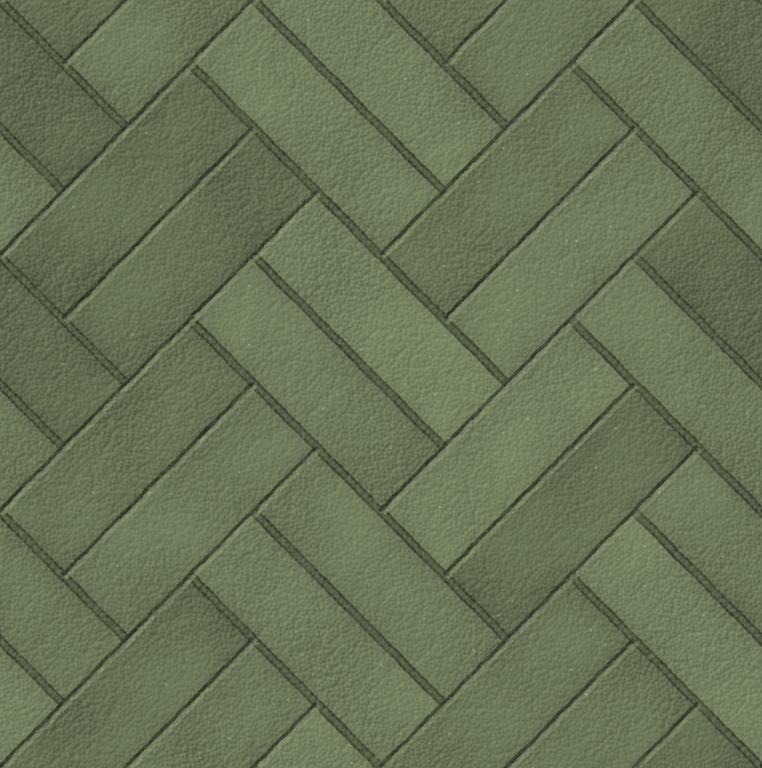
A Shadertoy shader for this texture:

```glsl
// Diagonal double-herringbone paving in rough green stone, 2 repeats across and 3 down.
// Each repeat holds two bricks along p (down-right) and two along q (up-right);
// light from the upper left shades the joints and a cellular grain.

const vec3 STONE = vec3(0.42, 0.47, 0.35);
const vec2 REPEATS = vec2(2.0, 3.0);
const vec2 REPEAT_STEPS = vec2(6.0, 4.0);   // repeat size in half-diagonal steps
const vec2 START = vec2(3.0, 5.0);          // left corner of the first brick pair

struct Brick {
    vec2 local;   // position from the brick's upper-left/lower-left corner
    vec2 size;
    vec3 id;
    float edge;   // distance inward from the nearest edge
};

float hash(vec3 p) {
    p = fract(p * vec3(0.1031, 0.1137, 0.0973) + 0.17);
    p += dot(p, p.yzx + 33.33);
    return fract((p.x + p.y) * p.z);
}

// Layered, turned sines in about -1..1
float waves(vec2 p) {
    float sum = 0.0, amp = 0.5;
    for (int i = 0; i < 4; i++) {
        sum += amp * sin(p.x + 1.6 * sin(p.y));
        p = mat2(1.2, 1.3, -1.3, 1.2) * p + 2.7;
        amp *= 0.6;
    }
    return sum;
}

// Cellular bumps: high at the scattered cell centres
float bumps(vec2 p) {
    vec2 cell = floor(p);
    float nearest = 4.0;
    for (int j = -1; j <= 1; j++)
    for (int i = -1; i <= 1; i++) {
        vec2 c = cell + vec2(i, j);
        vec2 r = c + vec2(hash(vec3(c, 1.0)), hash(vec3(c, 7.0))) - p;
        nearest = min(nearest, dot(r, r));
    }
    return 1.0 - sqrt(nearest);
}

// Slope of the bumps along the light direction
float grain(vec2 p, float scale) {
    vec2 reach = vec2(0.3, 0.0);
    return bumps(p * scale + reach) - bumps(p * scale - reach);
}

// Sparse small pale grit
float grit(vec2 p, float scale, float aa) {
    vec2 c = floor(p * scale);
    float shown = step(0.985, hash(vec3(c, 3.0)));
    float d = length(fract(p * scale) - 0.5) / scale;
    return shown * (1.0 - smoothstep(0.012 - aa * 0.5, 0.012 + aa, d));
}

float band(float d, float centre, float halfWidth, float aa) {
    return 1.0 - smoothstep(halfWidth - aa, halfWidth + aa, abs(d - centre));
}

// The brick that holds point p, chosen as the one it lies deepest in
Brick findBrick(vec2 p) {
    vec2 base = floor(vec2(p.x + p.y, p.x - p.y) / REPEAT_STEPS);
    Brick best = Brick(vec2(0.0), vec2(1.0), vec3(0.0), -10.0);
    for (int i = -1; i <= 0; i++)
    for (int j = -1; j <= 1; j++)
    for (int k = 0; k < 4; k++) {
        vec2 cell = base + vec2(i, j);
        bool alongP = k < 2;
        vec2 size = alongP ? vec2(3.0, 1.0) : vec2(1.0, 3.0);
        vec2 corner = cell.x * vec2(3.0) + cell.y * vec2(2.0, -2.0);
        corner += alongP ? vec2(0, k) : vec2(k + 1, 0);
        vec2 local = p - corner;
        vec2 inset = min(local, size - local);
        float edge = min(inset.x, inset.y);
        if (edge > best.edge)
            best = Brick(local, size, vec3(mod(cell, REPEATS), float(k)), edge);
    }
    return best;
}

void mainImage(out vec4 fragColor, in vec2 fragCoord) {
    vec2 uv = fragCoord / iResolution.xy;
    vec2 steps = vec2(uv.x, 1.0 - uv.y) * REPEATS * REPEAT_STEPS - START;
    vec2 p = 0.5 * vec2(steps.x + steps.y, steps.x - steps.y);
    float aa = 6.0 / iResolution.y;

    // Slightly ragged brick outlines
    vec2 wobble = 0.007 * vec2(waves(p * 9.0), waves(p.yx * 9.0 + 4.0));
    Brick b = findBrick(p + wobble);

    // Brick tone, soft stains and worn darker rims
    float seed = hash(b.id * 17.0 + 5.0);
    float stain = waves(b.local * 1.5 + seed * 40.0);
    float tone = mix(0.92, 1.15, seed) + 0.07 * stain;
    tone -= 0.11 * exp(-b.edge / 0.13) * (0.7 + 0.5 * waves(p * 2.3));

    // Joints: grout between dark lines on the sides, shadow and lit lip on the ends
    float side = min(b.local.y, b.size.y - b.local.y);
    float farEnd = b.size.x - b.local.x;
    float wear = 0.75 + 0.25 * waves(p * 6.0);
    tone = mix(tone, 0.82, band(side, 0.0, 0.035, aa));
    tone = mix(tone, 0.56, wear * band(side, 0.038, 0.014, aa));
    tone = mix(tone, 1.24, 0.8 * wear * band(b.local.x, 0.035, 0.02, aa));
    tone = mix(tone, 0.48, (0.3 + 0.7 * wear) * band(farEnd, 0.012, 0.026, aa));

    // Rough surface lit from the upper left
    float roughness = 0.19 - 0.06 * stain;
    tone += roughness * (grain(p, 22.0) + 0.35 * grain(p + 3.0, 9.0));
    tone += 0.22 * grit(p, 13.0, aa);

    fragColor = vec4(clamp(STONE * tone, 0.0, 1.0), 1.0);
}
```
